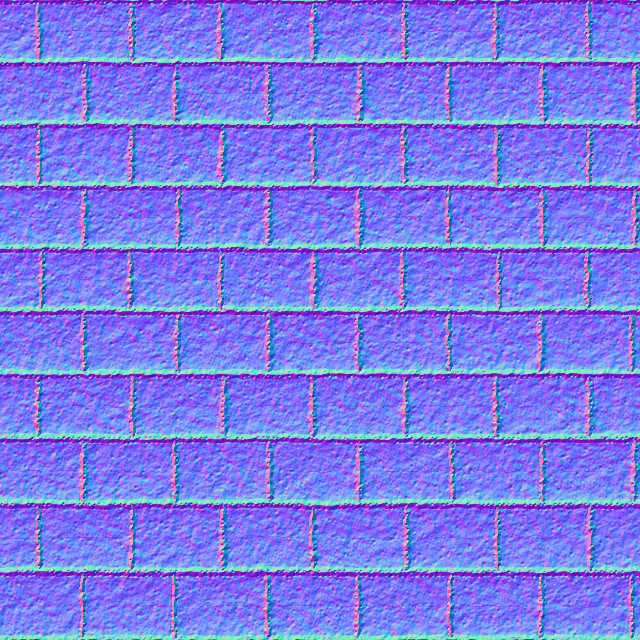
Write a WebGL 2 fragment shader that draws this texture map.

```glsl
#version 300 es
precision highp float;
// Normal map of a rough stone block wall: ten staggered rows of seven blocks.

uniform vec2 u_resolution;
out vec4 fragColor;

const float PI = 3.14159265;
const float COLUMNS = 7.0;
const float ROWS = 10.0;
const float GROOVE_DEPTH = 0.0085;
const float CRUMB_HEIGHT = 0.0055;
const float GRIT_HEIGHT = 0.0022;
const vec2 TILT = vec2(-0.04, -0.04);
const mat2 TURN = mat2(0.8, -0.6, 0.6, 0.8);

float hash(vec2 p) {
  return fract(sin(dot(p, vec2(127.1, 311.7))) * 43758.5453);
}

float noise(vec2 p) {
  vec2 cell = floor(p);
  vec2 f = fract(p);
  f = f * f * (3.0 - 2.0 * f);
  float low = mix(hash(cell), hash(cell + vec2(1, 0)), f.x);
  float high = mix(hash(cell + vec2(0, 1)), hash(cell + vec2(1, 1)), f.x);
  return mix(low, high, f.y);
}

// Round bumps, one in each cell that passes the density test.
float bumps(vec2 p, float density) {
  vec2 cell = floor(p);
  vec2 jitter = vec2(hash(cell + 3.7), hash(cell + 8.1)) - 0.5;
  float d = length(fract(p) - 0.5 - 0.3 * jitter);
  float present = step(hash(cell + 15.3), density);
  return present * (1.0 - smoothstep(0.0, 0.35, d));
}

// Fine grain in three rotated octaves, with scattered grit.
float grain(vec2 p) {
  vec2 q = TURN * p;
  float height = 0.0;
  float amplitude = 0.0034;
  float frequency = 75.0;
  for (int i = 0; i < 3; i++) {
    height += amplitude * noise(q * frequency + float(i) * 17.3);
    q = TURN * q;
    frequency *= 2.0;
    amplitude *= 0.68;
  }
  return height + GRIT_HEIGHT * bumps(TURN * p * 85.0, 0.16);
}

// Depth of a joint: steep groove plus a rounded shoulder on each side.
float jointDepth(float d, float width, float shoulder, vec2 reach) {
  float a = abs(d);
  float side = d < 0.0 ? reach.x : reach.y;
  float groove = 1.0 - smoothstep(0.0, width, a);
  return shoulder * exp(-a / side) + GROOVE_DEPTH * groove;
}

// Rows are a little taller in the lower half.
float rowCoordinate(float y) {
  float stretch = 0.0145 * sin(PI * y) + 0.003 * sin(2.0 * PI * y);
  return (y - stretch) * ROWS;
}

float wallHeight(vec2 p) {
  // Ragged joint lines
  vec2 ragged = vec2(noise(p * 150.0), noise(p * 140.0 + 63.0)) - 0.5;
  vec2 drift = vec2(noise(p * 18.0 + 7.0), noise(p * 14.0 + 29.0)) - 0.5;
  vec2 q = p + vec2(0.0045, 0.0035) * ragged + 0.002 * drift;

  // Signed distances to the nearest row and column joints
  float v = rowCoordinate(q.y);
  float row = floor(v);
  float dy = (v - round(v)) / ROWS;
  float offset = mod(row, 2.0) < 0.5 ? 0.93 : 0.44;
  float u = q.x * COLUMNS - offset;
  float joint = round(u);
  float shift = 0.05 * (hash(vec2(joint, row)) - 0.5);
  float dx = (u - joint - shift) / COLUMNS;

  // Grooves, wider or narrower from joint to joint
  float width = mix(0.005, 0.008, hash(vec2(joint + 31.0, row)));
  float upright = jointDepth(dx, width, 0.005, vec2(0.005, 0.009));
  float level = jointDepth(dy, 0.0075, 0.009, vec2(0.019, 0.011));

  // Crumbs packed along the upright joints and under the level ones
  float nearest = min(abs(dx), abs(dy + 0.002));
  float crumbMask = 1.0 - smoothstep(0.002, 0.007, nearest);
  float crumbs = bumps(p * 125.0, 0.7) + 0.6 * noise(p * 190.0 + 11.0);

  return grain(p) + CRUMB_HEIGHT * crumbs * crumbMask - max(upright, level);
}

// Central differences; green points down the wall.
vec3 wallNormal(vec2 p, float e) {
  float sx = wallHeight(p + vec2(e, 0)) - wallHeight(p - vec2(e, 0));
  float sy = wallHeight(p + vec2(0, e)) - wallHeight(p - vec2(0, e));
  vec2 slope = vec2(-sx, sy) / (2.0 * e) + TILT;
  return normalize(vec3(slope, 1.0));
}

void main() {
  vec2 uv = gl_FragCoord.xy / u_resolution;
  vec3 normal = wallNormal(uv, 0.0009);
  fragColor = vec4(0.5 + 0.5 * normal, 1.0);
}
```
